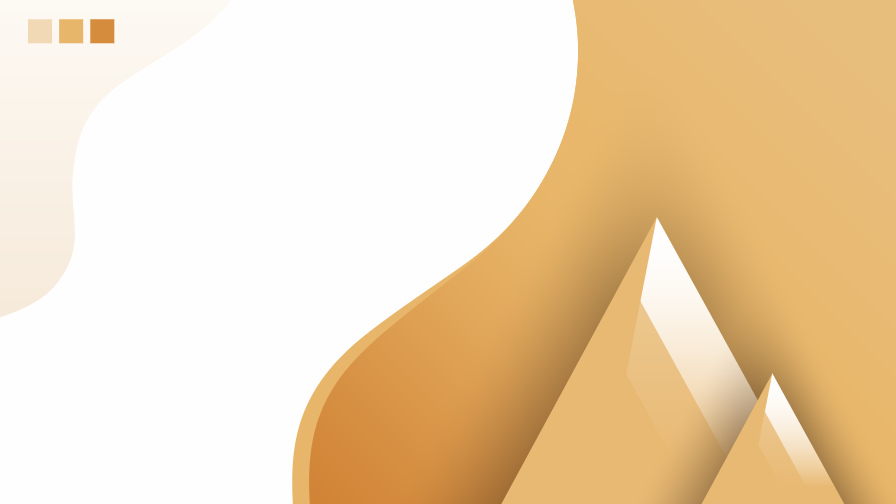
This background is drawn by a WebGL 1 fragment shader. Its source:

```glsl
precision highp float;
// Warm landscape background: a white sheet with a wavy edge over a golden
// slope, a cream blob in the corner, three swatches and two lit pyramids.
// Wavy edges are Hermite curves x(y); pyramids are half planes with soft shadows.
uniform vec2 u_resolution;

const float HEIGHT = 4.32; // canvas height in design units, y points down
const vec3 PAPER = vec3(1.0, 0.998, 0.995);
const vec3 GOLD = vec3(0.91, 0.725, 0.45);
const vec3 AMBER = vec3(0.91, 0.715, 0.415);
const vec3 SAND = vec3(0.91, 0.745, 0.49);
const vec3 ORANGE = vec3(0.81, 0.495, 0.19);
const vec3 CREAM = vec3(0.95, 0.85, 0.71);

// Smooth coverage of a signed distance, positive inside
float cover(float d, float px) {
  return clamp(0.5 + d / px, 0.0, 1.0);
}

// Cubic Hermite piece; each knot holds (y, x, slope dx/dy)
float hermite(float y, vec3 a, vec3 b) {
  float h = b.x - a.x;
  float t = clamp((y - a.x) / h, 0.0, 1.0);
  float s = t * t * (3.0 - 2.0 * t);
  return mix(a.y, b.y, s) + h * t * (1.0 - t) * (a.z * (1.0 - t) - b.z * t);
}

// Edge between the white sheet and the golden slope
float slopeEdge(float y) {
  vec3 bulge = vec3(0.43, 4.955, 0.0);
  vec3 shoulder = vec3(1.44, 4.71, -0.52);
  vec3 middle = vec3(2.28, 3.96, -1.42);
  vec3 bend = vec3(2.88, 3.12, -1.25);
  if (y < bulge.x) return hermite(y, vec3(0.0, 4.91, 0.2), bulge);
  if (y < shoulder.x) return hermite(y, bulge, shoulder);
  if (y < middle.x) return hermite(y, shoulder, middle);
  if (y < bend.x) return hermite(y, middle, bend);
  return hermite(y, bend, vec3(HEIGHT, 2.51, 0.05));
}

// Inner edge, leaving a thin golden rim that widens downwards
float rimEdge(float y) {
  return slopeEdge(y) + 0.145 * smoothstep(1.8, 3.1, y);
}

// Right edge of the cream corner blob
float blobEdge(float y) {
  vec3 upper = vec3(0.42, 1.5, -1.55);
  vec3 curve = vec3(0.83, 0.9, -1.0);
  vec3 waist = vec3(1.5, 0.625, -0.1);
  vec3 belly = vec3(2.05, 0.64, -0.05);
  vec3 low = vec3(2.45, 0.47, -0.85);
  if (y < upper.x) return hermite(y, vec3(0.0, 1.98, -0.75), upper);
  if (y < curve.x) return hermite(y, upper, curve);
  if (y < waist.x) return hermite(y, curve, waist);
  if (y < belly.x) return hermite(y, waist, belly);
  if (y < low.x) return hermite(y, belly, low);
  return hermite(y, low, vec3(2.72, 0.0, -3.0)) - 3.0 * max(y - 2.72, 0.0);
}

// Horizontal offset to an edge, corrected by its local slope
float edgeDistance(float dx, float xAbove, float xBelow, float px) {
  float m = (xBelow - xAbove) / (2.0 * px);
  return dx * inversesqrt(1.0 + m * m);
}

// Pyramid with a blurred shadow, a flat left face and a faceted bright face
vec3 pyramid(vec3 col, vec2 p, vec2 apex, float size, float blur, float px) {
  vec2 q = p - apex;
  float left = (q.x + 0.542 * q.y) * 0.88;
  float right = (0.551 * q.y - q.x) * 0.876;
  float shade = smoothstep(-blur, blur, left + 0.06)
              * smoothstep(-blur, blur, right - 0.06);
  col *= 1.0 - 0.5 * shade * vec3(0.93, 1.0, 1.02);

  float depth = clamp(q.y / size, 0.0, 1.0);
  float facet = right / (0.65 * size);
  float facetPx = px / (0.65 * size);
  float fade = min(depth * 1.15, 1.0);
  vec3 band = mix(PAPER, GOLD, fade * fade);
  vec3 inner = mix(vec3(0.935, 0.81, 0.62), GOLD, fade);
  vec3 face = mix(GOLD, inner, cover(0.55 - facet, facetPx));
  face = mix(face, band, cover(0.295 - facet, facetPx));
  face = mix(GOLD, face, cover((q.x + 0.195 * q.y) * 0.98, px));
  return mix(col, face, cover(min(left, right), px));
}

void main() {
  float px = HEIGHT / u_resolution.y;
  vec2 p = vec2(gl_FragCoord.x, u_resolution.y - gl_FragCoord.y) * px;

  // Golden slope, deepest in the lower left
  float along = dot(p - vec2(2.65, HEIGHT), vec2(0.707, -0.707));
  vec3 slope = mix(ORANGE, AMBER, smoothstep(-0.8, 3.7, along));
  slope = mix(slope, SAND, smoothstep(3.2, 6.4, along));
  slope = pyramid(slope, p, vec2(5.63, 1.86), 2.46, 0.8, px);
  slope = pyramid(slope, p, vec2(6.62, 3.2), 1.12, 0.48, px);

  // Cream blob on the white sheet
  float d = edgeDistance(blobEdge(p.y) - p.x, blobEdge(p.y - px), blobEdge(p.y + px), px);
  vec3 blob = mix(vec3(0.992, 0.977, 0.955), vec3(0.965, 0.918, 0.855), p.y / 2.72);
  vec3 col = mix(PAPER, blob, cover(d, px));

  // Rim, then the slope inside it
  d = edgeDistance(p.x - slopeEdge(p.y), slopeEdge(p.y - px), slopeEdge(p.y + px), px);
  col = mix(col, AMBER, cover(d, px));
  d = edgeDistance(p.x - rimEdge(p.y), rimEdge(p.y - px), rimEdge(p.y + px), px);
  col = mix(col, slope, cover(d, px));

  // Row of three swatches from cream to orange
  for (int i = 0; i < 3; i++) {
    float k = float(i);
    vec2 r = abs(p - vec2(0.343 + 0.267 * k, 0.268)) - 0.103;
    vec3 tint = mix(mix(CREAM, AMBER, min(k, 1.0)), vec3(0.84, 0.55, 0.24), max(k - 1.0, 0.0));
    col = mix(col, tint, cover(-max(r.x, r.y), px));
  }
  gl_FragColor = vec4(col, 1.0);
}
```
